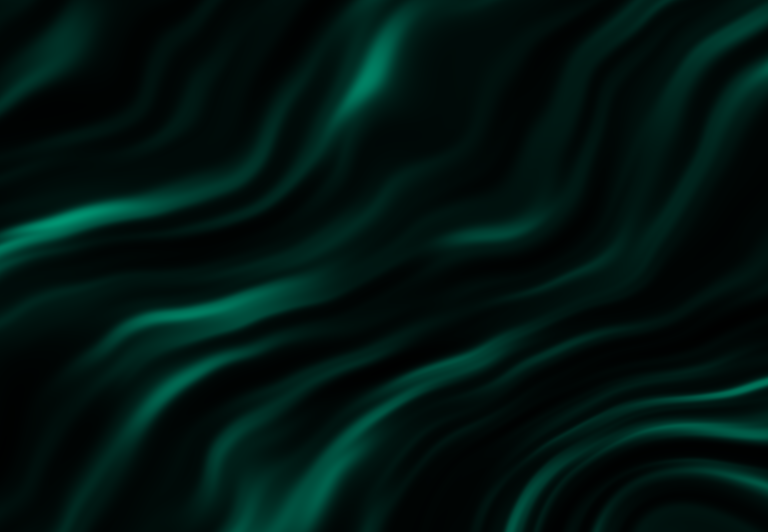
Write a Shadertoy shader that draws this background.

```glsl
const vec2 FLOW_DIR = vec2(0.8, 0.6);
const vec2 SWIRL_CENTRE = vec2(1.24, 0.0);

float hash(vec2 cell) {
    vec3 q = fract(cell.xyx * vec3(0.1031, 0.1030, 0.0973));
    q += dot(q, q.yzx + 33.33);
    return fract((q.x + q.y) * q.z);
}

// Smooth value noise, scaled to zero mean and roughly unit deviation
float noise(vec2 p) {
    vec2 cell = floor(p);
    vec2 f = fract(p);
    f = f * f * f * (f * (f * 6.0 - 15.0) + 10.0);
    float low = mix(hash(cell), hash(cell + vec2(1.0, 0.0)), f.x);
    float high = mix(hash(cell + vec2(0.0, 1.0)), hash(cell + 1.0), f.x);
    return (mix(low, high, f.y) - 0.5) * 4.6;
}

// Coordinates along (x) and across (y) the bent flow lines
vec2 flowCoords(vec2 p) {
    float along = dot(p, FLOW_DIR);
    float across = dot(p, vec2(-FLOW_DIR.y, FLOW_DIR.x));
    vec2 toSwirl = p - SWIRL_CENTRE;
    float swirl = 0.42 * exp(-dot(toSwirl, toSwirl) / 0.085);
    float wave = 0.06 * cos(6.0 * (along - 0.97 + 0.8 * across));
    float steepen = 0.08 * (p.x - 0.7) * (p.x - 0.7);
    vec2 turned = vec2(along, across);
    float bend = 0.022 * noise(turned * vec2(4.2, 2.6) + 17.0)
               + 0.006 * noise(turned * vec2(9.0, 6.0) + 41.0);
    return vec2(along + 0.04 * noise(p * 3.0 + 5.0),
                across + wave - swirl - steepen + bend);
}

// Long streaks; the shear staggers them between neighbouring rows
float streaks(vec2 flow, vec2 frequency, float shear, float seed) {
    return noise(vec2(flow.x * frequency.x + flow.y * shear,
                      flow.y * frequency.y) + seed);
}

// Fold with a different softness below and above its crest
float fold(float across, float centre, float below, float above) {
    float d = across - centre;
    d /= d < 0.0 ? below : above;
    return exp(-d * d);
}

void mainImage(out vec4 fragColor, in vec2 fragCoord) {
    vec2 p = fragCoord / iResolution.y;
    vec2 flow = flowCoords(p);

    // Layered silk, from broad folds to fine threads
    float silk = 0.40 * streaks(flow, vec2(2.2, 7.5), 2.0, 13.0)
               + 0.62 * streaks(flow, vec2(3.0, 17.0), 5.0, 57.0)
               + 0.42 * streaks(flow, vec2(4.0, 30.0), 8.0, 91.0);

    // Two leading folds, one fading out along its length
    float mainFold = fold(flow.y, -0.29, 0.045, 0.022);
    float sideFold = fold(flow.y, 0.0, 0.02, 0.045)
                   * smoothstep(0.2, 0.36, flow.x)
                   * (1.0 - smoothstep(0.55, 0.78, flow.x));
    silk += 1.4 * mainFold + 1.7 * sideFold;

    // Exponential sheen with softly limited highlights
    float sheen = 0.048 * exp(silk);
    sheen /= sqrt(1.0 + 1.2 * sheen * sheen);
    fragColor = vec4(0.0, sheen, sheen * (0.8 - 0.06 * sheen), 1.0);
}
```
